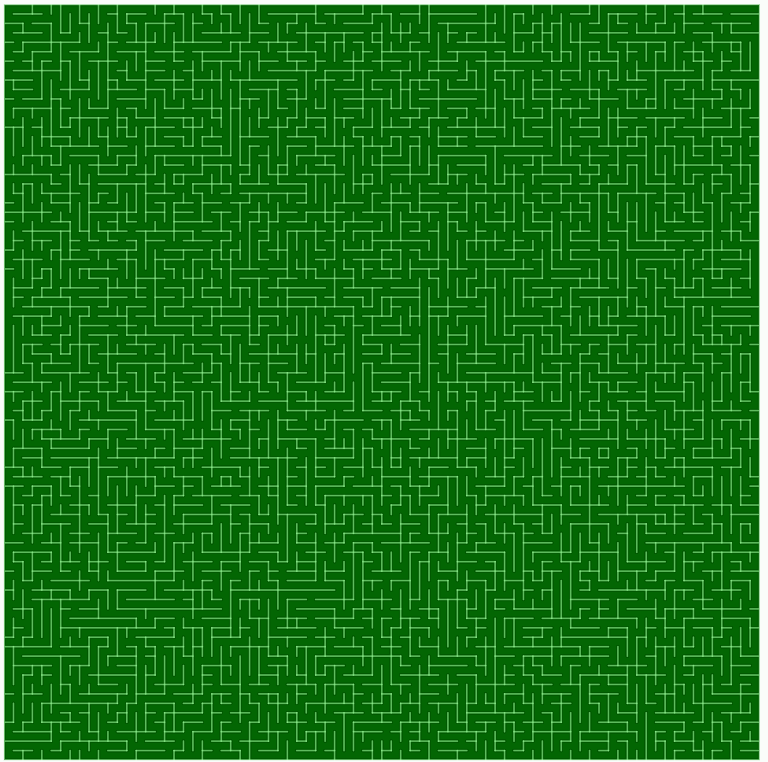
Reproduce this pattern procedurally as a WebGL 1 fragment shader.

```glsl
precision highp float;
uniform vec2 u_resolution;

#define CELLS 80.0
#define MAZE_SIZE 0.9915
#define MAZE_CORNER vec2(0.0053, 0.0026)
#define WALL_RADIUS 0.15
#define WALL_STRENGTH 0.6
#define SHADE_RADIUS 0.24
#define TANGLE 1.2
#define GROUND vec3(0.01, 0.40, 0.01)
#define SHADE vec3(0.0, 0.345, 0.0)
#define WALL vec3(0.62, 1.0, 0.62)
#define PAGE vec3(0.98, 0.99, 0.98)

float hash(vec2 p) {
  vec3 h = fract(p.xyx * vec3(0.1031, 0.1030, 0.0973));
  h += dot(h, h.yzx + 33.33);
  return fract((h.x + h.y) * h.z);
}

// Unit step for turn 0..3: east, north, west, south
vec2 heading(float turn) {
  vec2 axis = mod(turn, 2.0) < 0.5 ? vec2(1.0, 0.0) : vec2(0.0, 1.0);
  return turn < 1.5 ? axis : -axis;
}

bool isInside(vec2 post) {
  return all(greaterThan(post, vec2(0.5))) && all(lessThan(post, vec2(CELLS - 0.5)));
}

// Even posts raise one wall in a random direction
vec2 evenWall(vec2 post) {
  return isInside(post) ? heading(floor(4.0 * hash(post + 7.0))) : vec2(0.0);
}

// Odd posts raise one wall where the adjoining cells are least crowded
vec2 oddWall(vec2 post) {
  if (!isInside(post)) return vec2(0.0);
  vec2 choice = vec2(0.0);
  float lowest = 100.0;
  for (int k = 0; k < 4; k++) {
    vec2 way = heading(float(k));
    float crowding = TANGLE * hash(post + 19.0 * float(k + 1));
    for (int j = 0; j < 4; j++) {
      vec2 side = heading(float(j));
      vec2 wall = evenWall(post + side);
      vec2 gap = side + 0.5 * wall - 0.5 * way;
      float reach = length(gap);
      if (dot(wall, wall) > 0.5 && reach < 1.1 && abs(dot(gap, way)) < 0.6)
        crowding += reach < 0.1 ? 9.0 : 1.0;
    }
    if (crowding < lowest) {
      lowest = crowding;
      choice = way;
    }
  }
  return choice;
}

vec2 wallFrom(vec2 post) {
  if (mod(post.x + post.y, 2.0) < 0.5) return evenWall(post);
  return oddWall(post);
}

float coverage(float d) {
  return WALL_STRENGTH * (1.0 - smoothstep(0.1 * WALL_RADIUS, WALL_RADIUS, d));
}

void main() {
  vec2 q = (gl_FragCoord.xy / u_resolution.y - MAZE_CORNER) / MAZE_SIZE * CELLS;
  vec2 post = floor(q + 0.5);
  vec2 offset = q - post;
  vec2 ownWall = wallFrom(post);

  // Nearest horizontal and vertical wall among the four at this post
  vec2 nearest = vec2(1.0);
  for (int k = 0; k < 4; k++) {
    vec2 way = heading(float(k));
    bool standing = dot(ownWall, way) > 0.5 || dot(wallFrom(post + way), way) < -0.5;
    float d = length(offset - way * clamp(dot(offset, way), 0.0, 1.0));
    if (standing) nearest = min(nearest, mix(vec2(1.0), vec2(d), abs(way)));
  }

  // Outer wall
  vec2 beyond = abs(q - 0.5 * CELLS) - 0.5 * CELLS;
  float rim = max(beyond.x, beyond.y);
  nearest.x = min(nearest.x, abs(rim));

  // Dark fringe, pale walls, then the margin
  float d = min(nearest.x, nearest.y);
  vec3 color = mix(SHADE, GROUND, smoothstep(0.75 * SHADE_RADIUS, SHADE_RADIUS, d));
  float ink = 1.0 - (1.0 - coverage(nearest.x)) * (1.0 - coverage(nearest.y));
  color = mix(color, WALL, ink);
  color = mix(color, PAGE, smoothstep(-0.08, 0.08, rim));
  gl_FragColor = vec4(color, 1.0);
}
```
